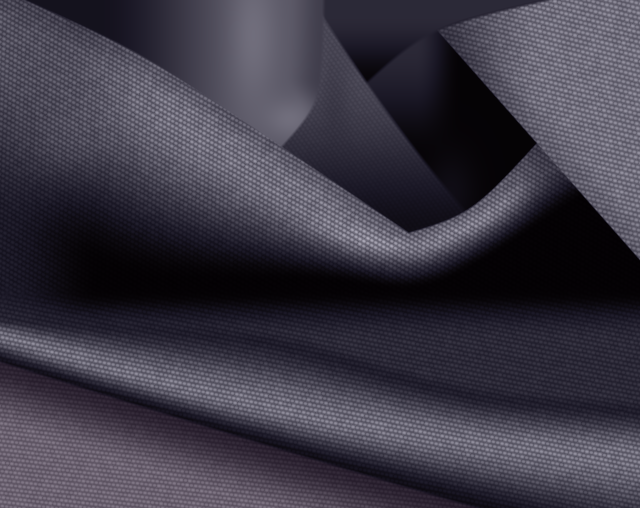
A WebGL 2 fragment shader for this texture:

```glsl
#version 300 es
precision highp float;
// Folded dark woven cloth: overlapping sheets, each bounded by a smooth curve
// and shaded by its distance to fold lines, composited from back to front.
// A beaded weave from a brick-offset grid is rotated to follow each sheet.
uniform vec2 u_resolution;
out vec4 fragColor;

const float ASPECT = 1.263;

float hash(vec2 p) {
    vec3 q = fract(vec3(p.xyx) * 0.1031);
    q += dot(q, q.yzx + 33.33);
    return fract((q.x + q.y) * q.z);
}

// Smooth ramp: zero for t below 0, t above it, rounded over width w
float hinge(float t, float w) { return 0.5 * (t + sqrt(t * t + w * w)); }

// Soft coverage of the side where d is positive
float cover(float d, float w) {
    w = max(w, 0.8 / u_resolution.y);
    return smoothstep(-w, w, d);
}

float glow(vec2 p, vec2 center, vec2 radius) {
    vec2 d = (p - center) / radius;
    return exp(-dot(d, d));
}

// Brightness factor of the threads, centred on 1
float weave(vec2 p, float angle, float size, float strength) {
    float c = cos(angle), s = sin(angle);
    vec2 q = vec2(c * p.x + s * p.y, c * p.y - s * p.x) / size;
    q.x += 0.5 * mod(floor(q.y), 2.0);
    vec2 cell = fract(q) - 0.5;
    float bead = smoothstep(0.58, 0.08, length(cell * vec2(0.85, 1.15)));
    float grain = hash(floor(q) + 200.0) - 0.5;
    return 1.0 + strength * (bead - 0.42 + 0.3 * grain);
}

// Fold outlines as heights over x
float ridgeLine(float x) { return 0.543 - 0.68 * (x - 0.806) - 0.25 * hinge(0.27 - x, 0.1); }
float rimLine(float x) { return 0.535 + 0.24 * (x - 0.806) + 0.9 * hinge(x - 0.93, 0.06); }
float crestLine(float x) { return 0.848 + (x - 0.724) - 0.8 * hinge(x - 0.83, 0.08); }
float flapLine(float x) { return 0.921 - 1.13 * (x - 0.88); }
float shadeLine(float x) { return 0.605 - 0.35 * (x - 0.33) + 1.05 * hinge(x - 0.83, 0.1); }
float hemLine(float x) { return 0.288 - 0.32 * x + 0.015 * x * x; }
float rollLine(float x) { return 0.342 - 0.33 * x + 0.11 * x * x; }
float creaseLine(float x) {
    return 0.375 - 0.05 * x - 0.3 * hinge(x - 0.55, 0.1) + 0.28 * hinge(x - 0.9, 0.1);
}
float bandLine(float x) { float t = x - 0.724; return 0.836 - 1.45 * t + 0.8 * t * t; }

// Tent-like hollow on the right, grey on its left face
float tentTone(vec2 p) {
    float face = smoothstep(0.91, 0.82, p.x) * smoothstep(0.68, 0.92, p.y);
    return 0.02 + 0.15 * face + 0.04 * glow(p, vec2(0.89, 0.62), vec2(0.05, 0.08));
}

float bandTone(vec2 p) {
    float lit = smoothstep(0.54, 0.86, p.y);
    return 0.06 + 0.23 * lit - 0.04 * glow(p, vec2(0.66, 0.82), vec2(0.03, 0.08));
}

// Soft rounded fold behind the ridge; inner is the distance to its outer edge
float backTone(vec2 p, float inner) {
    float t = mix(0.08, 0.35, smoothstep(0.2, 0.5, p.x));
    t += 0.09 * glow(p, vec2(0.5, 0.93), vec2(0.05, 0.14));
    t += 0.09 * glow(p, vec2(0.575, 0.765), vec2(0.05, 0.04));
    return t * mix(0.72, 1.0, smoothstep(0.0, 0.07, inner + 0.06 * smoothstep(0.85, 0.76, p.y)));
}

// Main sheet: lit along the ridge and the curled rim, black below
float frontTone(vec2 p, float depth) {
    float soft = mix(0.18, 0.05, smoothstep(0.2, 0.75, p.x));
    float above = p.y - shadeLine(p.x);
    float t = 0.43 * smoothstep(-soft, soft, above);
    t *= mix(0.78, 1.0, smoothstep(0.0, 0.06, depth));
    t *= mix(0.5, 1.0, smoothstep(0.0, 0.36, p.x));
    t *= mix(1.0, 0.5, smoothstep(0.98, 1.1, p.x));
    float rim = exp(-pow((above - 0.035) / 0.025, 2.0));
    t += 0.09 * rim * smoothstep(0.55, 0.72, p.x) * smoothstep(1.06, 0.92, p.x);
    t += 0.07 * glow(p, vec2(0.13, 0.71), vec2(0.08, 0.07));
    return t + 0.09 * smoothstep(0.2, 0.0, p.x) + 0.015;
}

// Lower sheet: a rolled highlight between the crease and the hem
float lowerTone(vec2 p) {
    float roll = rollLine(p.x), crease = creaseLine(p.x);
    float up = smoothstep(0.0, 1.0, (p.y - roll) / max(crease - roll, 0.03));
    float down = smoothstep(0.0, 1.0, (roll - p.y) / (roll - hemLine(p.x)));
    float t = mix(mix(0.44, 0.11, up), 0.06, down);
    float shelf = 0.15 * smoothstep(0.43, 0.33, p.y) + 0.02;
    t = mix(t, shelf, cover(p.y - crease, 0.018));
    return t + 0.09 * smoothstep(0.2, 0.0, p.x) * smoothstep(0.34, 0.42, p.y);
}

float flapTone(vec2 p, float inside) {
    float t = mix(0.27, 0.45, smoothstep(0.87, 1.08, p.x));
    return t * mix(0.82, 1.0, smoothstep(0.0, 0.1, inside));
}

void main() {
    vec2 p = gl_FragCoord.xy / u_resolution * vec2(ASPECT, 1.0);

    // Distant sheets, out of focus
    float tone = 0.03 + 0.14 * smoothstep(0.84, 0.97, p.y);
    float crest = crestLine(p.x) - p.y;
    tone = mix(tone, tentTone(p), cover(crest, 0.006));
    tone = mix(tone, bandTone(p) * weave(p, -0.9, 0.008, 0.12), cover(bandLine(p.x) - p.y, 0.008));
    float inner = 0.642 - hinge(0.79 - p.y, 0.05) - p.x;
    tone = mix(tone, backTone(p, inner), cover(inner, 0.005));

    // Main sheet and the flap over its right side
    float depth = max(ridgeLine(p.x), rimLine(p.x)) - p.y;
    tone = mix(tone, frontTone(p, depth) * weave(p, -0.5, 0.0088, 0.45), cover(depth, 0.003));
    float inside = p.y - flapLine(p.x);
    float flap = cover(inside, 0.003) * cover(crest, 0.004);
    tone = mix(tone, flapTone(p, inside) * weave(p, -0.25, 0.0092, 0.4), flap);

    // Lower sheet and foreground
    float lower = smoothstep(0.45, 0.39, p.y);
    tone = mix(tone, lowerTone(p) * weave(p, -0.2, 0.0088, 0.42), lower);
    float below = hemLine(p.x) - p.y;
    float near = cover(below, 0.004);
    float nearTone = mix(0.15, 0.41, smoothstep(0.0, 0.13, below));
    tone = mix(tone, nearTone * weave(p, -0.12, 0.0085, 0.3), near);

    // Cool violet grey, slightly warmer in the foreground
    vec3 color = vec3(tone, tone - 0.01, tone + 0.045 * smoothstep(0.01, 0.11, tone));
    color += near * vec3(0.015, -0.012, -0.01);
    fragColor = vec4(clamp(color, 0.0, 1.0), 1.0);
}
```
